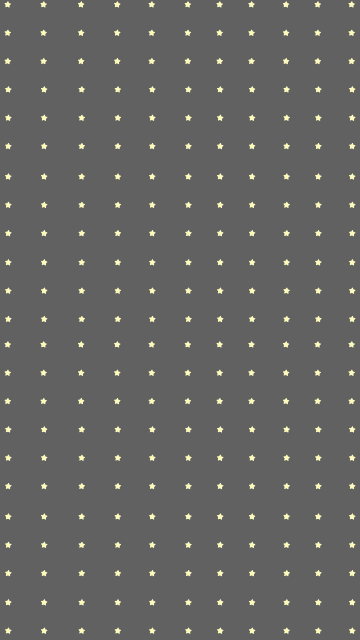
A Shadertoy shader for this pattern:

```glsl
// Small cream stars on plain grey, in 11 unevenly spaced columns and 23 rows.

const float PI = 3.14159265;

// Sideways drift of each column from an even spacing.
const float COLUMN_DRIFT[11] = float[11](
    0.0, 1.8, 5.6, 7.7, 7.8, 9.9, 6.8, 3.8, 4.0, 0.8, 0.2);

// Signed distance to a five-pointed star, one tip along +y.
float starDistance(vec2 p, float outer, float inner) {
    float sector = 2.0 * PI / 5.0;
    float angle = mod(atan(p.x, p.y) + 0.5 * sector, sector) - 0.5 * sector;
    vec2 folded = length(p) * vec2(cos(angle), abs(sin(angle)));
    vec2 tip = vec2(outer, 0.0);
    vec2 edge = inner * vec2(cos(0.5 * sector), sin(0.5 * sector)) - tip;
    vec2 toPoint = folded - tip;
    float along = clamp(dot(toPoint, edge) / dot(edge, edge), 0.0, 1.0);
    float side = edge.x * toPoint.y - edge.y * toPoint.x;
    return -sign(side) * length(toPoint - edge * along);
}

// Star centre for a cell; the row rhythm repeats every 12 rows.
vec2 starCentre(vec2 cell) {
    float beat = mod(cell.y, 12.0);
    vec2 centre = vec2(9.9, 5.3) + cell * vec2(41.25, 34.0);
    centre.x += COLUMN_DRIFT[int(cell.x)] - 0.7 * step(beat, 2.5);
    centre.y += 2.5 * step(5.5, beat) + step(8.5, beat);
    return centre;
}

void mainImage(out vec4 fragColor, in vec2 fragCoord) {
    // Layout units: the canvas is 432 wide and 768 high, y runs down.
    vec2 p = fragCoord / iResolution.xy * vec2(432.0, 768.0);
    p.y = 768.0 - p.y;
    float pixel = 432.0 / iResolution.x;

    // Nearest star
    vec2 cell = round((p - vec2(9.9, 5.3)) / vec2(41.25, 34.0));
    cell = clamp(cell, vec2(0.0), vec2(10.0, 22.0));
    vec2 offset = (p - starCentre(cell)) * vec2(1.0, -1.0) + vec2(0.0, 0.25);

    // Slight tilt and rounded tips
    float tilt = 0.1;
    offset = mat2(cos(tilt), sin(tilt), -sin(tilt), cos(tilt)) * offset;
    float d = starDistance(offset, 3.3, 1.85) - 0.6;

    float coverage = smoothstep(0.6 * pixel, -0.6 * pixel, d);
    vec3 color = mix(vec3(0.38), vec3(0.99, 0.985, 0.74), coverage);
    fragColor = vec4(color, 1.0);
}
```
